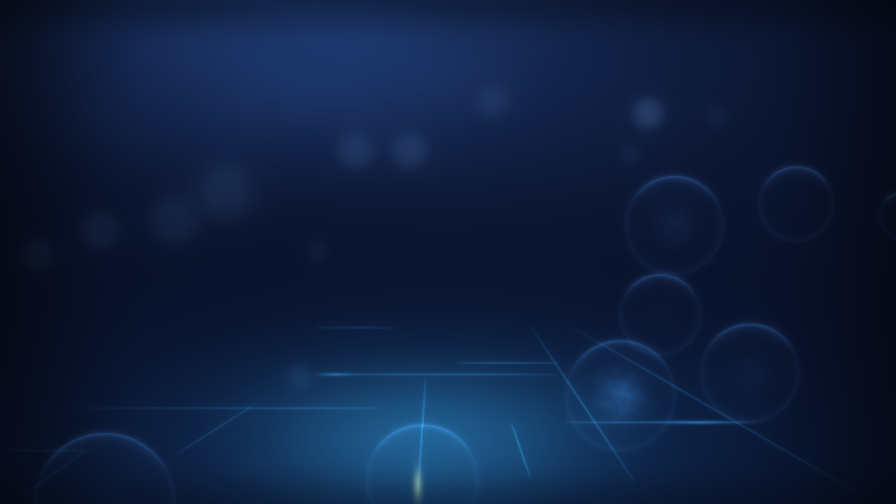
This background is drawn by a Shadertoy shader. Its source:

```glsl
// A dark blue hall with a teal light pool on a tiled floor, soft bokeh and bubbles.
// Gaussian glows build the light; short lists of discs, rings and segments are
// looped over with distance functions, and layered sines add the drifting haze.

#define NIGHT vec3(0.034, 0.064, 0.157)
#define CEILING_BLUE vec3(0.062, 0.122, 0.215)
#define FLOOR_BLUE vec3(0.022, 0.105, 0.185)
#define POOL_TEAL vec3(0.065, 0.195, 0.215)
#define BOKEH_BLUE vec3(0.60, 0.88, 1.15)
#define LINE_CYAN vec3(0.06, 0.19, 0.26)
#define RIM_BLUE vec3(0.10, 0.20, 0.30)
#define GOLD vec3(0.34, 0.32, 0.14)
#define LINE_WIDTH 0.0010
#define HAZE_AMOUNT 0.20

// Bokeh discs: centre, radius, strength
const vec4 BOKEH[12] = vec4[12](
    vec4(0.706, 0.700, 0.042, 0.09), vec4(0.813, 0.700, 0.042, 0.10),
    vec4(0.977, 0.800, 0.038, 0.06), vec4(1.286, 0.775, 0.037, 0.15),
    vec4(0.447, 0.620, 0.068, 0.08), vec4(0.347, 0.565, 0.058, 0.07),
    vec4(0.197, 0.542, 0.046, 0.06), vec4(0.075, 0.495, 0.038, 0.06),
    vec4(0.630, 0.502, 0.026, 0.03), vec4(0.595, 0.252, 0.030, 0.06),
    vec4(1.252, 0.695, 0.024, 0.04), vec4(1.420, 0.770, 0.028, 0.03));

// Bubbles: centre, radius, inner light
const vec4 BUBBLES[8] = vec4[8](
    vec4(1.338, 0.553, 0.097, 0.25), vec4(1.310, 0.375, 0.080, 0.06),
    vec4(1.231, 0.215, 0.109, 0.95), vec4(1.488, 0.260, 0.097, 0.15),
    vec4(1.580, 0.595, 0.074, 0.04), vec4(1.790, 0.572, 0.045, 0.04),
    vec4(0.838, 0.046, 0.111, 0.05), vec4(0.208, 0.000, 0.140, 0.08));

// Tile seams: start, end
const vec4 SEAMS[12] = vec4[12](
    vec4(0.625, 0.350, 0.787, 0.350), vec4(0.625, 0.257, 1.110, 0.257),
    vec4(0.903, 0.280, 1.110, 0.280), vec4(0.140, 0.190, 0.760, 0.190),
    vec4(1.120, 0.162, 1.500, 0.162), vec4(0.000, 0.106, 0.180, 0.106),
    vec4(1.053, 0.352, 1.262, 0.040), vec4(1.134, 0.352, 1.713, 0.016),
    vec4(1.014, 0.162, 1.053, 0.050), vec4(0.845, 0.255, 0.829, 0.020),
    vec4(0.509, 0.200, 0.347, 0.097), vec4(0.174, 0.109, 0.046, 0.016));

float glow(vec2 p, vec2 centre, vec2 size) {
    vec2 q = (p - centre) / size;
    return exp(-dot(q, q));
}

// Layered sines, roughly -1 to 1
float haze(vec2 p) {
    float sum = 0.0, weight = 0.5;
    for (int i = 0; i < 4; i++) {
        sum += weight * sin(p.x + 1.7 * sin(p.y)) * cos(p.y - 0.8 * sin(p.x));
        p = mat2(1.6, 1.2, -1.2, 1.6) * p + 1.3;
        weight *= 0.55;
    }
    return sum;
}

vec3 hallLight(vec2 p) {
    float drift = 1.0 + HAZE_AMOUNT * haze(p * vec2(2.0, 6.0));
    vec3 col = NIGHT;
    col += CEILING_BLUE * drift * glow(p, vec2(0.60, 0.90), vec2(0.52, 0.20));
    col += CEILING_BLUE * 0.32 * glow(p, vec2(1.00, 0.84), vec2(0.70, 0.34));
    col += FLOOR_BLUE * glow(p, vec2(0.86, 0.12), vec2(0.58, 0.21));
    col += POOL_TEAL * glow(p, vec2(0.84, 0.13), vec2(0.31, 0.135));
    return col;
}

// Seam fading toward both ends
float seam(vec2 p, vec4 s, float px) {
    vec2 along = s.zw - s.xy;
    float t = clamp(dot(p - s.xy, along) / dot(along, along), 0.0, 1.0);
    float d = length(p - s.xy - along * t);
    float core = 1.0 - smoothstep(LINE_WIDTH, LINE_WIDTH + 1.2 * px, d);
    return (0.55 * core + 0.20 * exp(-d * 140.0)) * sqrt(max(4.0 * t * (1.0 - t), 0.0));
}

vec3 bubble(vec2 p, vec4 b, float px) {
    vec2 q = p - b.xy;
    float d = length(q), edge = d - b.z;
    float inside = 1.0 - smoothstep(-px, px, edge);
    float top = smoothstep(0.35, 1.0, dot(q / max(d, 0.001), vec2(0.0, 1.0)));
    float rim = exp(-abs(edge) / 0.0045) * (0.13 + 0.52 * top);
    float shell = inside * exp(min(edge, 0.0) / (0.18 * b.z)) * (0.08 + 0.22 * top);
    float cloud = 0.8 + 0.3 * haze(q * 60.0);
    float heart = b.w * cloud * exp(-d * d / (0.17 * b.z * b.z));
    return RIM_BLUE * (rim + shell + heart);
}

void mainImage(out vec4 fragColor, in vec2 fragCoord) {
    vec2 p = fragCoord / iResolution.y;
    float px = 1.0 / iResolution.y;
    float width = iResolution.x / iResolution.y;
    vec3 col = hallLight(p);

    // Floor seams, brightest near the light pool
    float lit = 0.25 + 0.75 * glow(p, vec2(0.98, 0.16), vec2(0.55, 0.20));
    for (int i = 0; i < 12; i++) col += LINE_CYAN * lit * seam(p, SEAMS[i], px);

    // Glints on the seams
    col += LINE_CYAN * 0.8 * glow(p, vec2(0.665, 0.257), vec2(0.030, 0.004));
    col += LINE_CYAN * glow(p, vec2(1.390, 0.162), vec2(0.070, 0.004));
    col += GOLD * glow(p, vec2(0.829, 0.038), vec2(0.009, 0.030));

    // Out of focus lights
    for (int i = 0; i < 12; i++) {
        vec4 b = BOKEH[i];
        float d = length(p - b.xy) / b.z;
        col += BOKEH_BLUE * b.w * (0.5 * (1.0 - smoothstep(0.35, 1.2, d)) + 0.4 * exp(-d * d));
    }
    for (int i = 0; i < 8; i++) col += bubble(p, BUBBLES[i], px);

    // Darkened side walls and canvas edges
    float side = min(p.x, width - p.x);
    col *= mix(0.52, 1.0, smoothstep(-0.08, 0.30, side));
    col *= mix(0.76, 1.0, smoothstep(0.0, 0.09, 1.0 - p.y));
    col *= mix(0.85, 1.0, smoothstep(0.0, 0.08, p.y));
    fragColor = vec4(col, 1.0);
}
```
